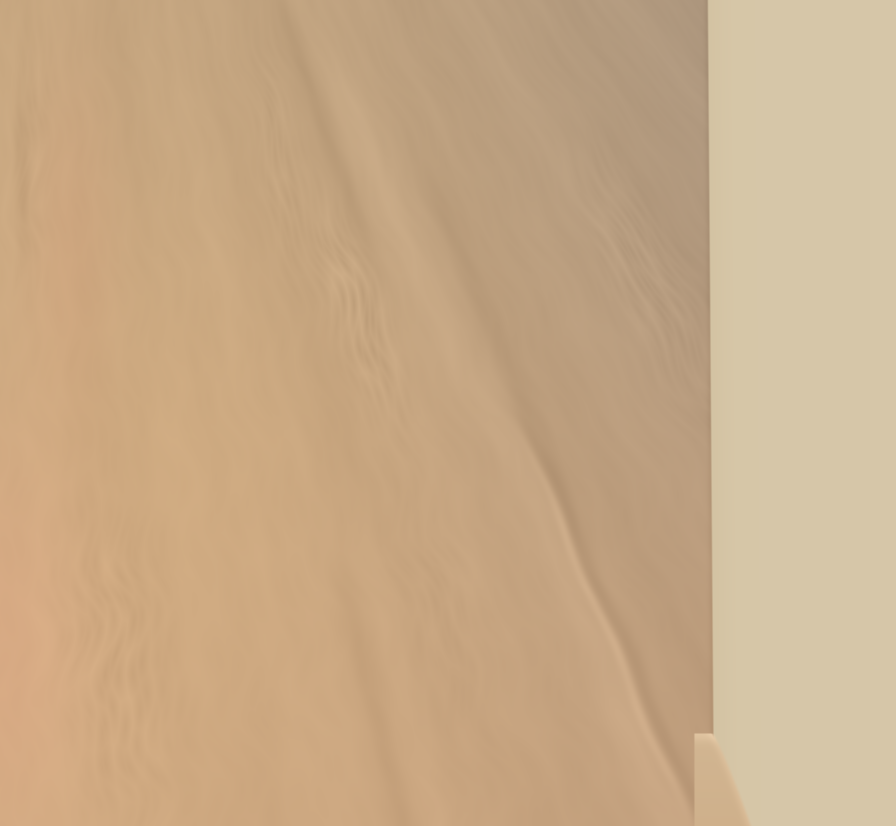
Give the GLSL for this texture, as a Shadertoy shader.

```glsl
#define FAN_SPREAD 1.05
#define EDGE_X 0.790
#define EDGE_LEAN 0.007
#define FOOT_TOP 0.112
#define FOOT_LEFT 0.775
#define BROAD_GRAIN 0.010
#define FINE_GRAIN 0.012
#define RIPPLE_DEPTH 0.085
#define WALL_COLOR vec3(0.838, 0.775, 0.660)
#define FOOT_COLOR vec3(0.820, 0.710, 0.570)

vec2 hash2(vec2 p) {
    p = vec2(dot(p, vec2(127.1, 311.7)), dot(p, vec2(269.5, 183.3)));
    return fract(sin(p) * 43758.55);
}

// Distance to the nearest scattered cell point
float cellular(vec2 p) {
    vec2 cell = floor(p), local = fract(p);
    float nearest = 2.0;
    for (int j = -1; j <= 1; j++)
        for (int i = -1; i <= 1; i++) {
            vec2 offset = vec2(i, j);
            vec2 d = offset + hash2(cell + offset) - local;
            nearest = min(nearest, dot(d, d));
        }
    return sqrt(nearest);
}

float bump(float x, float center, float width) {
    float d = (x - center) / width;
    return exp(-d * d);
}

float patchMask(vec2 uv, vec2 center, vec2 size, float slant) {
    vec2 d = uv - center;
    d.x += d.y * slant;
    d /= size;
    return exp(-dot(d, d));
}

// Soft stroke following one grain line between two depths
float streak(float grain, float depth, float center, float width, vec2 span) {
    float fade = smoothstep(span.x - 0.08, span.x + 0.08, depth)
               * (1.0 - smoothstep(span.y - 0.08, span.y + 0.08, depth));
    return bump(grain, center, width) * fade;
}

float broadGrain(float grain, float depth) {
    float sum = 0.0, freq = 38.0, gain = 1.0;
    for (int i = 0; i < 4; i++) {
        float k = float(i);
        sum += gain * sin(grain * freq + 1.8 * sin(depth * (3.0 + k) + k * 2.1) + k);
        freq *= 1.9;
        gain *= 0.62;
    }
    return sum;
}

vec3 woodColor(vec2 uv) {
    float depth = 1.0 - uv.y;
    float grain = uv.x / (1.0 + FAN_SPREAD * depth);

    // Broad light falloff, warm at the left and grey at the upper right
    float across = pow(clamp(uv.x / EDGE_X, 0.0, 1.0), 1.5);
    vec3 top = mix(vec3(0.775, 0.650, 0.500), vec3(0.680, 0.592, 0.495), across);
    vec3 bottom = mix(vec3(0.818, 0.668, 0.508), vec3(0.755, 0.622, 0.490), across);
    vec3 color = mix(bottom, top, smoothstep(-0.1, 1.1, uv.y));
    color += vec3(0.020, 0.014, 0.002) * patchMask(uv, vec2(0.25, 0.52), vec2(0.30, 0.38), 0.0);
    color += vec3(0.025, -0.006, 0.006) * patchMask(uv, vec2(0.0, 0.22), vec2(0.09, 0.25), 0.0);
    color += vec3(0.018, -0.004, 0.0) * patchMask(uv, vec2(0.08, 0.72), vec2(0.05, 0.20), 0.0);

    // Fanned grain with long soft bands
    float tone = BROAD_GRAIN * 0.6 * broadGrain(grain, depth);
    tone -= 0.030 * streak(grain, depth, 0.312, 0.010, vec2(0.0, 0.30));
    tone += 0.022 * streak(grain, depth, 0.345, 0.014, vec2(0.08, 0.50));
    tone -= 0.022 * streak(grain, depth, 0.388, 0.012, vec2(0.20, 0.62));
    tone -= 0.028 * streak(grain, depth, 0.219, 0.008, vec2(0.70, 1.20));
    tone += 0.020 * streak(grain, depth, 0.240, 0.012, vec2(0.62, 1.20));
    tone -= 0.030 * streak(grain, depth, 0.020, 0.008, vec2(0.12, 0.30));

    // Raised diagonal ridge and its shadow
    float ridge = 0.376 + 0.0015 * sin(depth * 34.0);
    tone += 0.050 * streak(grain, depth, ridge, 0.0035, vec2(0.56, 0.98));
    tone += 0.022 * streak(grain, depth, ridge - 0.010, 0.012, vec2(0.48, 1.10));
    tone -= 0.045 * streak(grain, depth, ridge + 0.007, 0.006, vec2(0.52, 1.10));

    // Fibres and curled ripples in local patches
    float warp = 0.004 * sin(depth * 31.0) + 0.003 * sin(depth * 53.0 + grain * 40.0);
    float fibre = cellular(vec2((grain + warp) * 95.0, depth * 15.0));
    float ripple = cellular(vec2((grain + warp) * 150.0, depth * 20.0 + grain * 30.0));
    float curled = patchMask(uv, vec2(0.400, 0.620), vec2(0.030, 0.115), 0.28)
        + 0.50 * patchMask(uv, vec2(0.312, 0.800), vec2(0.022, 0.130), 0.10)
        + 0.60 * patchMask(uv, vec2(0.730, 0.650), vec2(0.045, 0.150), 0.38)
        + 0.60 * patchMask(uv, vec2(0.130, 0.190), vec2(0.055, 0.180), 0.08)
        + 0.35 * patchMask(uv, vec2(0.035, 0.800), vec2(0.025, 0.150), 0.0)
        + 0.30 * patchMask(uv, vec2(0.490, 0.270), vec2(0.050, 0.140), 0.25);
    tone += FINE_GRAIN * (fibre - 0.48);
    tone += RIPPLE_DEPTH * curled * (ripple - 0.42);
    return color + tone * vec3(1.0, 0.96, 0.88);
}

void mainImage(out vec4 fragColor, in vec2 fragCoord) {
    vec2 uv = fragCoord / iResolution.xy;
    float soft = 1.2 / iResolution.x;
    float edge = EDGE_X + EDGE_LEAN * (1.0 - uv.y);

    // Pale wall with a slightly warmer margin
    vec3 wall = WALL_COLOR + vec3(0.003, 0.002, -0.010) * exp(-(uv.x - edge) * 22.0);
    wall -= 0.012 * bump(uv.x, edge, 0.018);

    // Wood panel, darkened along its cut edge
    vec3 wood = woodColor(uv) - 0.035 * bump(uv.x, edge, 0.004);
    vec3 color = mix(wood, wall, smoothstep(edge - soft, edge + soft, uv.x));

    // Flared foot below the panel
    float drop = max(FOOT_TOP - uv.y, 0.0) / FOOT_TOP;
    float flare = 0.795 + 0.043 * pow(drop, 0.85);
    float foot = smoothstep(FOOT_LEFT - soft, FOOT_LEFT + soft, uv.x)
               * (1.0 - smoothstep(flare - 2.0 * soft, flare + 2.0 * soft, uv.x))
               * (1.0 - smoothstep(FOOT_TOP - soft, FOOT_TOP + soft, uv.y));
    float rim = bump(uv.y, FOOT_TOP, 0.010) + 0.7 * bump(uv.x, flare, 0.006);
    vec3 footColor = FOOT_COLOR + 0.055 * rim - vec3(0.010, 0.020, 0.025) * drop;
    color = mix(color, footColor, foot);

    fragColor = vec4(color, 1.0);
}
```
